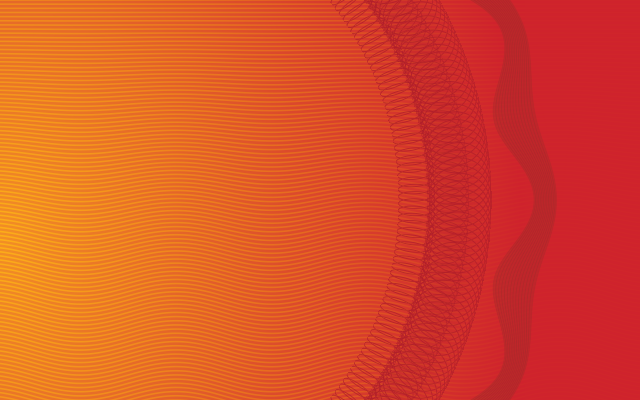
Reproduce this background procedurally as a Shadertoy shader.

```glsl
// Orange to red gradient with wavy engraved lines, coiled guilloche rings and a rippling ribbon.

const float TAU = 6.2831853;

// Coverage of a thin line of half width w (canvas units) at every whole value of f.
float lineAt(float f, float w) {
    float px = 1.0 / iResolution.y;
    float slope = max(length(vec2(dFdx(f), dFdy(f))) / px, 1e-3);
    float d = abs(fract(f + 0.5) - 0.5) / slope;
    // Where lines crowd below the pixel size, settle on their mean tone.
    float sharp = clamp((w - d) / px + 0.5, 0.0, 1.0);
    return mix(sharp, min(2.0 * w * slope, 1.0), smoothstep(0.5, 1.0, slope * px));
}

// Coil winding around a ring from radius r0 to r1; lean widens its loops.
float coil(vec2 polar, float r0, float r1, float loops, float lean, float w) {
    float q = (polar.x - 0.5 * (r0 + r1)) / (0.5 * (r1 - r0));
    float t = acos(clamp(q, -0.9999, 0.9999));
    float turn = polar.y * loops / TAU * TAU / TAU * TAU;
    float swing = lean * sin(t) + t / TAU;
    float strands = max(lineAt(turn / TAU + swing, w), lineAt(turn / TAU - swing, w));
    return strands * step(abs(q), 1.0);
}

void mainImage(out vec4 fragColor, in vec2 fragCoord) {
    float px = 1.0 / iResolution.y;
    vec2 p = fragCoord * px;

    // Glow from the left edge
    float reach = length((p - vec2(0.0, 0.4)) * vec2(1.0, 0.7));
    vec3 col = mix(vec3(0.965, 0.61, 0.125), vec3(0.812, 0.14, 0.17), min(reach / 1.3, 1.0));

    // Fine lines, flat at the top and wavier further down
    float swell = 0.021 * smoothstep(1.0, 0.2, p.y);
    float wave = p.y - swell * cos(TAU * (p.x - 0.44) / 0.478);
    float stripe = lineAt(wave * 96.0, 0.0020);
    float fade = 1.0 - smoothstep(0.7, 1.36, p.x);
    col += (stripe - 0.4) * vec3(0.04, 0.125, -0.05) * mix(0.08, 1.0, fade);

    // Polar frame shared by rings and ribbon
    vec2 c = p - vec2(0.198, 0.5);
    vec2 polar = vec2(length(c), atan(c.y, c.x));

    // Guilloche rings over a soft tint
    vec3 ink = vec3(0.68, 0.11, 0.16);
    float tint = smoothstep(0.86, 0.90, polar.x) * smoothstep(1.034, 0.95, polar.x);
    float inner = coil(polar, 0.798, 0.890, 290.0, 0.9, 0.0011);
    float middle = coil(polar, 0.870, 0.975, 270.0, 2.2, 0.0011);
    float outer = coil(polar, 0.874, 1.031, 310.0, 4.2, 0.0012);
    col = mix(col, ink, 0.2 * tint);
    col = mix(col, ink, 0.75 * inner);
    col = mix(col, ink, 0.6 * middle);
    col = mix(col, ink, 0.7 * outer);

    // Ribbon whose two edges ripple by different amounts
    float ripple = cos(16.5 * polar.y);
    float nearEdge = 1.096 + 0.0406 * ripple;
    float farEdge = 1.177 + 0.0167 * ripple;
    float across = (polar.x - nearEdge) / (farEdge - nearEdge);
    float body = smoothstep(-px, px, polar.x - nearEdge) * smoothstep(px, -px, polar.x - farEdge);
    float threads = lineAt(across * 14.0, 0.0010);
    col = mix(col, vec3(0.66, 0.16, 0.16), body * (0.42 + 0.4 * threads));

    fragColor = vec4(clamp(col, 0.0, 1.0), 1.0);
}
```
